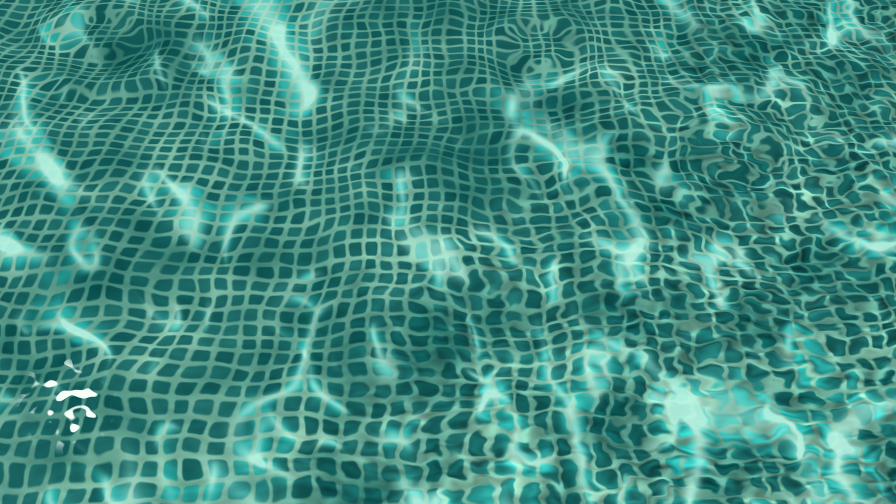
A Shadertoy shader for this texture:

```glsl
// Mosaic pool floor seen through rippling water, with sunlit caustic lines.

const vec3 TILE_DARK    = vec3(0.025, 0.295, 0.29);
const vec3 TILE_MID     = vec3(0.16, 0.47, 0.45);
const vec3 TILE_SUNLIT  = vec3(0.17, 0.71, 0.68);
const vec3 GROUT_DIM    = vec3(0.19, 0.46, 0.42);
const vec3 GROUT_BRIGHT = vec3(0.51, 0.74, 0.65);
const vec3 CAUSTIC      = vec3(0.72, 0.95, 0.88);
const vec3 GLINT        = vec3(0.96, 1.0, 0.97);

const float HORIZON    = 2.2;    // height where the floor would vanish
const float DEPTH      = 2.25;   // stretch of the floor along the view
const float TILE_SIZE  = 0.0205;
const float TILE_HALF  = 0.375;  // half width of a tile within its cell
const float TILE_ROUND = 0.16;
const vec2  GLINT_SPOT = vec2(0.13, 0.20);

vec2 hash22(vec2 p) {
    vec3 h = fract(p.xyx * vec3(0.1031, 0.1030, 0.0973));
    h += dot(h, h.yzx + 33.33);
    return fract((h.xx + h.yz) * h.zy);
}

float cornerSlope(vec2 cell, vec2 offset) {
    return dot(hash22(cell + 200.0) * 2.0 - 1.0, offset);
}

// Smooth gradient noise, about -0.7 to 0.7
float noise(vec2 p) {
    vec2 i = floor(p), f = p - i;
    vec2 u = f * f * f * (f * (f * 6.0 - 15.0) + 10.0);
    vec2 e = vec2(1.0, 0.0);
    float low  = mix(cornerSlope(i, f), cornerSlope(i + e, f - e), u.x);
    float high = mix(cornerSlope(i + e.yx, f - e.yx), cornerSlope(i + 1.0, f - 1.0), u.x);
    return 1.3 * mix(low, high, u.y);
}

vec2 noise2(vec2 p) {
    return vec2(noise(p), noise(p + vec2(37.2, 71.7)));
}

// Radial ripples that bend the grid into closed loops
vec2 ringRipples(vec2 p) {
    vec2 centres[3] = vec2[3](vec2(0.20, 0.93), vec2(1.07, 0.91), vec2(1.46, 0.70));
    vec2 bend = vec2(0.0);
    for (int i = 0; i < 3; i++) {
        vec2 d = (p - centres[i]) * vec2(1.0, 1.5);
        float r = length(d) + 0.001;
        bend += d / r * sin(r * 52.0) * exp(-r * r * 22.0) * smoothstep(0.0, 0.05, r);
    }
    return bend * 0.017;
}

// Refraction offset, from long swell to fine chop
vec2 refraction(vec2 p, float rough) {
    vec2 bend = 0.045 * noise2(p * vec2(2.6, 3.4));
    bend += 0.020 * noise2(p * vec2(7.0, 10.0) + 11.0);
    bend += (0.006 + 0.009 * rough) * noise2(p * vec2(17.0, 26.0) + 23.0);
    bend += 0.013 * rough * noise2(p * vec2(27.0, 52.0) + 41.0);
    return bend + ringRipples(p);
}

// Returns caustic core (x) and soft halo (y)
vec2 causticWeb(vec2 p) {
    vec2 light = vec2(0.0);
    float scale = 2.3;
    for (int i = 0; i < 3; i++) {
        vec2 q = vec2(p.x * 0.95 + p.y * 0.45, p.y * 0.75 - p.x * 0.2) * scale + float(i) * 19.3;
        float ridge = abs(noise(q));
        float patches = smoothstep(-0.08, 0.38, noise(q * 0.9 + 53.0));
        float width = 0.018 + 0.010 * scale;
        light.x += patches * exp(-ridge * ridge / (width * width));
        light.y += patches * exp(-ridge / (width * 3.0));
        scale *= 2.15;
    }
    return light;
}

// Rounded tile coverage (x) and a random tone per tile (y)
vec2 mosaic(vec2 p, float wobble) {
    float range = HORIZON - p.y;
    vec2 grid = vec2(p.x - 0.89, DEPTH) / range / TILE_SIZE;
    vec2 blur = fwidth(grid);
    vec2 d = abs(fract(grid) - 0.5) - (TILE_HALF + wobble - TILE_ROUND);
    float edge = length(max(d, 0.0)) + min(max(d.x, d.y), 0.0) - TILE_ROUND;
    float soft = 0.045 + 0.4 * min(max(blur.x, blur.y), 0.6);
    return vec2(1.0 - smoothstep(-soft, soft, edge), hash22(floor(grid)).x);
}

void mainImage(out vec4 fragColor, in vec2 fragCoord) {
    vec2 p = fragCoord / iResolution.y;
    float rough = smoothstep(0.55, 1.6, p.x + 0.75 * (0.5 - p.y) + 0.4 * noise(p * 3.0 + 7.0));
    vec2 bend = refraction(p, rough);

    // Uneven daylight and focused sun
    float light = 0.48 + 0.65 * noise(p * vec2(3.5, 5.0) + 3.0)
                + 0.55 * noise((p + bend) * vec2(11.0, 17.0) + 5.0);
    light = clamp(light, 0.0, 1.0);
    vec2 sun = causticWeb(p + bend * 0.6);

    // Floor
    vec2 tile = mosaic(p + bend, 0.07 * noise(p * 24.0 + 9.0));
    float tone = clamp(0.55 * light + 0.45 * tile.y, 0.0, 1.0);
    vec3 tileColor = mix(TILE_DARK, TILE_MID, tone);
    float glow = smoothstep(0.35, 1.1, sun.y * (0.65 + 0.7 * tile.y));
    tileColor = mix(tileColor, TILE_SUNLIT, glow * 0.9);
    vec3 groutColor = mix(GROUT_DIM, GROUT_BRIGHT, clamp(light + 0.4 * sun.y, 0.0, 1.3));
    vec3 color = mix(groutColor, tileColor, tile.x);

    // Choppy surface flecks
    float fleck = noise((p + bend) * vec2(32.0, 75.0) + 61.0);
    color *= 1.0 + (0.10 + 0.42 * rough) * fleck;

    // Caustic lines, then glints of direct sun
    color = mix(color, CAUSTIC, clamp(sun.x * sun.x * 0.62, 0.0, 0.9));
    vec2 away = p - GLINT_SPOT;
    float nearSpot = exp(-dot(away, away) * 130.0);
    float sparkle = smoothstep(0.36, 0.52, noise(p * vec2(38.0, 48.0) + 83.0) + 0.32 * nearSpot);
    color = mix(color, GLINT, sparkle * smoothstep(0.2, 0.6, nearSpot));

    fragColor = vec4(clamp(color, 0.0, 1.0), 1.0);
}
```
